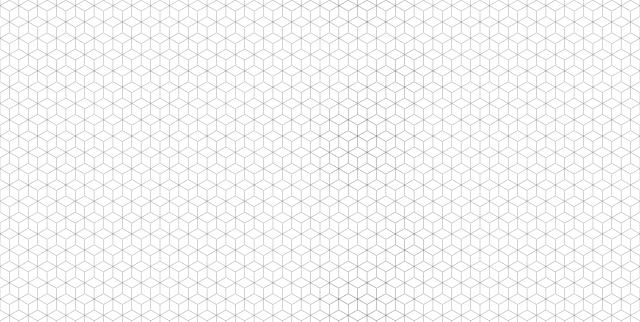
A Shadertoy shader for this pattern:

```glsl
// Thin grey tumbling-block line grid on white, with softly darker patches.

#define CELLS 34.0          // cubes across the canvas
#define ROW 0.8660254       // row spacing, in cube widths
#define TOP_OFFSET 0.30     // first row of joints below the top edge
#define LINE_WIDTH 0.030    // in cube widths
#define LINE_GREY 0.70
#define PATCH_DEPTH 0.13    // extra darkness inside the patches
#define PATCH_ROWS 10.0     // rows between repeats of the patches
#define GREY_JITTER 0.04    // variation from joint to joint

float hash(vec2 p) {
    return fract(sin(dot(p, vec2(127.1, 311.7))) * 43758.5453);
}

// Nearest six-way joint of the triangular lattice.
vec2 nearestJoint(vec2 p) {
    vec2 period = vec2(1.0, 2.0 * ROW);
    vec2 a = round(p / period) * period;
    vec2 b = (floor(p / period) + 0.5) * period;
    return distance(p, a) < distance(p, b) ? a : b;
}

// Share of a pixel covered by a line at distance d.
float lineCoverage(float d, float pixel) {
    float halfLine = 0.5 * LINE_WIDTH;
    float halfPixel = 0.5 * pixel;
    float overlap = min(d + halfPixel, halfLine) - max(d - halfPixel, -halfLine);
    return clamp(overlap / pixel, 0.0, 1.0);
}

// Soft round patch, repeated down the canvas.
float darkPatch(vec2 p, vec2 center, float radius) {
    float period = PATCH_ROWS * ROW;
    vec2 d = p - center;
    d.y -= period * round(d.y / period);
    return exp(-dot(d, d) / (radius * radius));
}

void mainImage(out vec4 fragColor, in vec2 fragCoord) {
    // Cube widths, measured down from the first row of joints
    float pixel = CELLS / iResolution.x;
    vec2 p = vec2(fragCoord.x, iResolution.y - fragCoord.y) * pixel;
    p.y -= TOP_OFFSET;

    // Six spokes around each joint draw every cube edge
    vec2 joint = nearestJoint(p);
    vec2 q = p - joint;
    float ink = lineCoverage(abs(q.x), pixel)
              + lineCoverage(abs(0.5 * q.x - ROW * q.y), pixel)
              + lineCoverage(abs(0.5 * q.x + ROW * q.y), pixel);

    // Line tone
    vec2 id = round(joint * vec2(2.0, 1.0 / ROW));
    float shade = darkPatch(p, vec2(19.0, 7.3), 2.3)
                + 0.6 * darkPatch(p, vec2(21.4, 3.9), 1.5);
    float grey = LINE_GREY - PATCH_DEPTH * min(shade, 1.0)
               + GREY_JITTER * (hash(id) - 0.5);

    fragColor = vec4(vec3(mix(1.0, grey, min(ink, 1.0))), 1.0);
}
```
